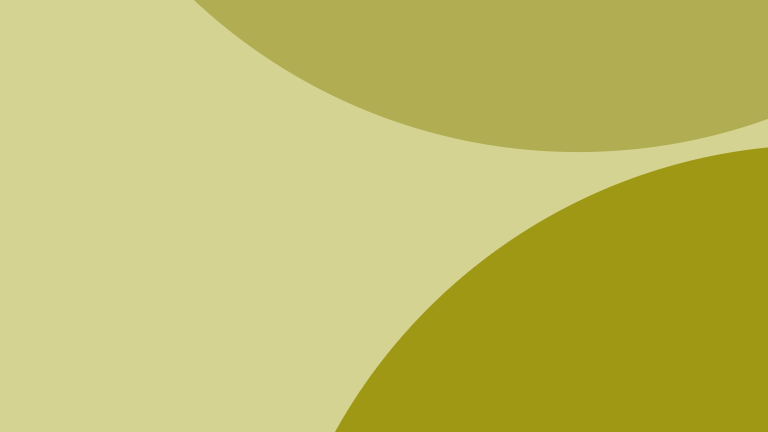
Write a WebGL 2 fragment shader that draws this background.

```glsl
#version 300 es
precision highp float;
// Two large flat discs on a pale olive field: a muted one dips in from the
// top, a deeper one rises from the lower right. Each disc is a signed
// distance function, blended over the field with a one-pixel soft edge.

uniform vec2 u_resolution;
out vec4 outColor;

// Colours
const vec3 FIELD_COLOR = vec3(0.835, 0.827, 0.573);
const vec3 UPPER_COLOR = vec3(0.690, 0.678, 0.322);
const vec3 LOWER_COLOR = vec3(0.620, 0.598, 0.078);

// Disc geometry, in canvas heights from the lower left
const vec2 UPPER_CENTER = vec2(1.338, 1.947);
const float UPPER_RADIUS = 1.299;
const vec2 LOWER_CENTER = vec2(1.905, -0.627);
const float LOWER_RADIUS = 1.292;

float discDistance(vec2 point, vec2 center, float radius) {
    return length(point - center) - radius;
}

// Coverage of a shape, from 0 outside to 1 inside
float coverage(float signedDistance, float pixelSize) {
    return clamp(0.5 - signedDistance / pixelSize, 0.0, 1.0);
}

void main() {
    float pixelSize = 1.0 / u_resolution.y;
    vec2 point = gl_FragCoord.xy * pixelSize;

    float upper = discDistance(point, UPPER_CENTER, UPPER_RADIUS);
    float lower = discDistance(point, LOWER_CENTER, LOWER_RADIUS);

    // Layer the discs over the field
    vec3 color = FIELD_COLOR;
    color = mix(color, UPPER_COLOR, coverage(upper, pixelSize));
    color = mix(color, LOWER_COLOR, coverage(lower, pixelSize));

    outColor = vec4(color, 1.0);
}
```
